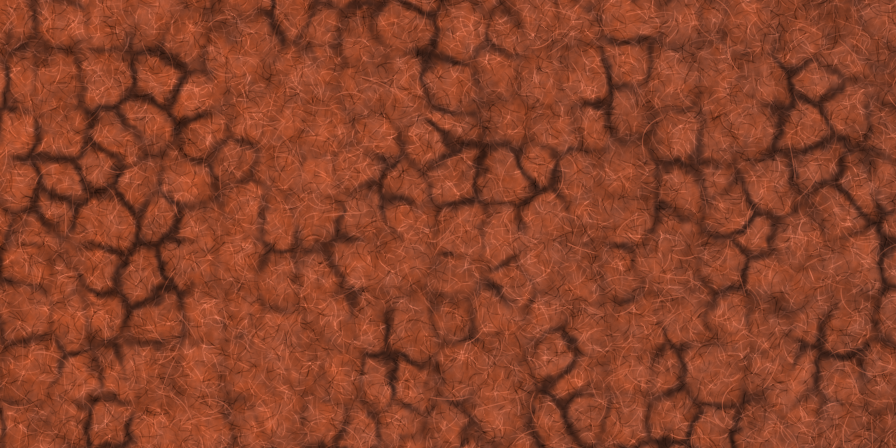
Give the GLSL for this texture, as a Shadertoy shader.

```glsl
// Rust-orange tufted wool carpet with fuzzy curled fibres and dark crevices.

const vec3 WARM_WOOL = vec3(1.0, 0.445, 0.235);
const vec3 DUSTY_WOOL = vec3(1.0, 0.55, 0.405);
const float TUFTS = 9.5;
const int FUZZ_LAYERS = 8;

// Two random values in 0..1 for a lattice point
vec2 hash2(vec2 cell, float seed) {
    vec3 h = fract(vec3(cell.xyx) * vec3(0.1031, 0.1030, 0.0973) + seed * 0.137);
    h += dot(h, h.yzx + 33.33);
    return fract((h.xx + h.yz) * h.zy);
}

float valueNoise(vec2 p, float seed) {
    vec2 i = floor(p), f = fract(p);
    f = f * f * (3.0 - 2.0 * f);
    float low = mix(hash2(i, seed).x, hash2(i + vec2(1, 0), seed).x, f.x);
    float high = mix(hash2(i + vec2(0, 1), seed).x, hash2(i + 1.0, seed).x, f.x);
    return mix(low, high, f.y);
}

float fbm(vec2 p, float seed) {
    float sum = 0.0, amp = 0.5;
    for (int i = 0; i < 4; i++) {
        sum += amp * valueNoise(p, seed + float(i));
        p = mat2(1.6, 1.2, -1.2, 1.6) * p;
        amp *= 0.5;
    }
    return sum / 0.9375;
}

// x: distance to the tuft centre, y: distance margin to the next tuft, z: tuft random
vec3 tuftField(vec2 p) {
    vec2 cell = floor(p);
    float nearest = 9.0, second = 9.0, id = 0.0;
    for (int y = -1; y <= 1; y++)
    for (int x = -1; x <= 1; x++) {
        vec2 c = cell + vec2(x, y);
        vec2 centre = c + 0.15 + 0.7 * hash2(c, 3.0);
        float d = length(p - centre);
        if (d < nearest) {
            second = nearest;
            nearest = d;
            id = hash2(c, 8.0).x;
        } else second = min(second, d);
    }
    return vec3(nearest, second - nearest, id);
}

// Coverage of one curved strand lying along x
float strand(vec2 q, float halfLength, float bend, float width, float blur) {
    float slope = 2.0 * bend * q.x;
    float d = abs(q.y - bend * q.x * q.x) / sqrt(1.0 + slope * slope);
    float ends = 1.0 - smoothstep(0.7 * halfLength, halfLength, abs(q.x));
    return ends * (1.0 - smoothstep(width - blur, width + blur, d));
}

// x: coverage, y: random shade of the top strand
vec2 fibreLayer(vec2 p, float cells, float density, float width, float blur, float seed) {
    vec2 q = p * cells, cell = floor(q), result = vec2(0);
    for (int y = -1; y <= 1; y++)
    for (int x = -1; x <= 1; x++) {
        vec2 c = cell + vec2(x, y);
        vec2 place = hash2(c, seed), turn = hash2(c, seed + 5.3), kind = hash2(c, seed + 9.7);
        if (kind.x > density) continue;
        float angle = 6.2832 * turn.x;
        vec2 local = mat2(cos(angle), -sin(angle), sin(angle), cos(angle)) * (q - c - place);
        float cover = strand(local, mix(0.4, 0.9, place.y), 1.3 * (turn.y - 0.5),
                             width * cells, blur * cells);
        if (cover > result.x) result = vec2(cover, kind.y);
    }
    return result;
}

void mainImage(out vec4 fragColor, in vec2 fragCoord) {
    vec2 p = fragCoord / iResolution.y;
    float pixel = 1.0 / iResolution.y;
    float blur = max(0.7 * pixel, 0.0012);

    // Ragged tufts with crevices of varying depth
    vec2 ragged = vec2(fbm(p * 17.0, 21.0), fbm(p * 17.0, 31.0)) - 0.5;
    vec3 tuft = tuftField((p + 0.055 * ragged) * TUFTS * vec2(1.08, 0.95));
    float dome = 1.0 - smoothstep(0.1, 0.85, tuft.x);
    float depth = smoothstep(0.35, 0.72, fbm(p * vec2(8.0, 5.0), 41.0));
    float crevice = (1.0 - smoothstep(0.0, 0.32, tuft.y)) * depth;

    // Base brightness, lighter towards the left
    float side = p.x * iResolution.y / iResolution.x;
    float tone = 0.51 + 0.11 * dome + 0.05 * (tuft.z - 0.5) - 0.05 * (side - 0.5);
    tone += 0.16 * (fbm(p * 28.0, 51.0) - 0.5);
    tone += 0.20 * (fbm(p * 75.0, 61.0) - 0.5);
    float dust = 0.36 + 0.9 * (fbm(p * 45.0, 71.0) - 0.5) + 0.25 * (side - 0.5);

    // Dense fuzz of light and dark strands
    for (int i = 0; i < FUZZ_LAYERS; i++) {
        float k = float(i);
        vec2 fuzz = fibreLayer(p + 0.013 * k, 44.0 - 3.0 * k, 0.8, 0.0013, blur, 80.0 + 17.0 * k);
        tone += 0.26 * fuzz.x * (fuzz.y - 0.47);
        dust += 0.5 * fuzz.x * (fuzz.y - 0.4);
    }

    // Shade in the gaps, then a few long pale stray fibres
    tone *= 1.0 - 0.55 * crevice;
    dust += 0.4 * crevice;
    vec2 stray = fibreLayer(p, 17.0, 0.4, 0.0013, blur, 301.0);
    float pale = stray.x * (0.3 + 0.5 * stray.y) * (1.0 - 0.5 * crevice);
    tone = mix(tone, 0.78, pale);
    dust = mix(dust, 0.8, pale);

    tone = clamp(tone, 0.13, 0.86);
    vec3 wool = tone * mix(WARM_WOOL, DUSTY_WOOL, clamp(dust, 0.0, 1.0));
    fragColor = vec4(wool, 1.0);
}
```
